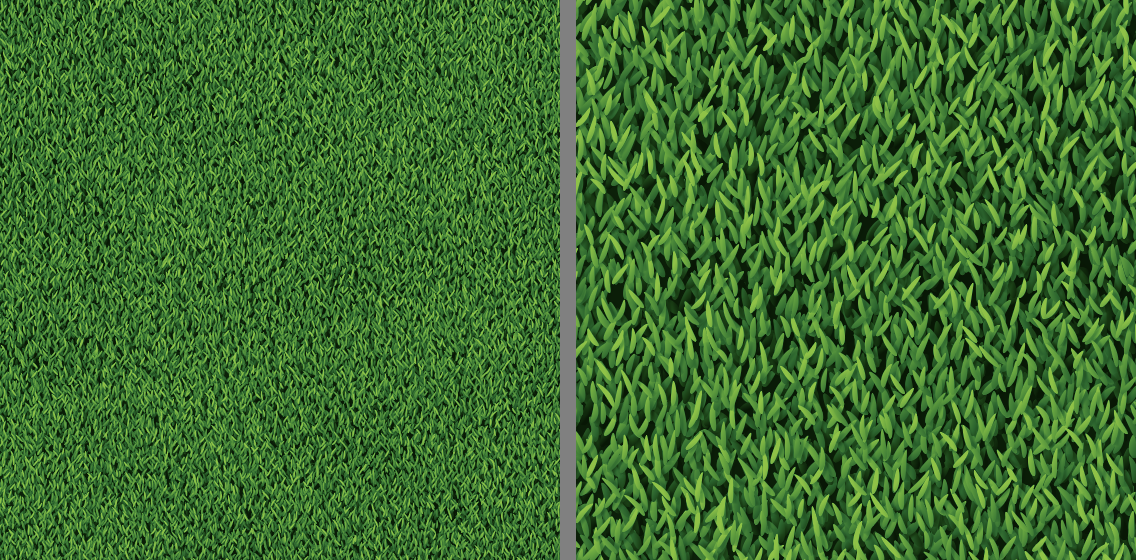
Left: the whole. Right: its middle third, enlarged.
A Shadertoy shader for this texture:

```glsl
vec3 hash3(vec3 p) {
    p = fract(p * vec3(0.1031, 0.1030, 0.0973));
    p += dot(p, p.yxz + 33.33);
    return fract((p.xxy + p.yxx) * p.zyx);
}

// Tone 0..1 runs from deep shade to sunlit yellow-green
vec3 grassRamp(float tone) {
    vec3 ramp[6] = vec3[6](
        vec3(0.03, 0.09, 0.02), vec3(0.10, 0.24, 0.08),
        vec3(0.17, 0.39, 0.18), vec3(0.27, 0.51, 0.22),
        vec3(0.40, 0.64, 0.25), vec3(0.56, 0.76, 0.28));
    float t = clamp(tone, 0.0, 0.999) * 5.0;
    int i = int(t);
    return mix(ramp[i], ramp[i + 1], fract(t));
}

// Paints one layer of scattered blades over the tone below
float paintLayer(float tone, vec2 p, float layer, float pixel) {
    float height = layer / 5.0;
    vec2 cell = floor(p);
    for (int j = -1; j <= 1; j++)
    for (int i = -1; i <= 1; i++) {
        vec2 id = cell + vec2(i, j);
        vec3 place = hash3(vec3(id + 71.0, layer * 17.0 + 3.0));
        vec3 look = hash3(vec3(id + 213.0, layer * 29.0 + 11.0));

        // Blade frame: y runs from root to tip, with a slight bend
        float lean = (place.z - 0.5) * 1.55;
        vec2 q = p - id - place.xy;
        q = mat2(cos(lean), -sin(lean), sin(lean), cos(lean)) * q;
        float halfLength = mix(0.48, 0.75, look.x);
        float along = q.y / halfLength;
        q.x += (look.z - 0.5) * 0.22 * (along * along - 0.4);

        // Tapered outline
        float taper = sqrt(max(0.0, 1.0 - along * along)) * (1.0 - 0.25 * along);
        float halfWidth = mix(0.22, 0.125, height) * taper;
        float cover = clamp((halfWidth - abs(q.x)) / pixel + 0.5, 0.0, 1.0);
        cover *= clamp((halfLength - abs(q.y)) / pixel + 0.5, 0.0, 1.0);

        // Shadow on the right flank, then the lit blade
        float shade = smoothstep(0.24, 0.06, abs(q.x - 0.14)) * taper;
        tone *= 1.0 - 0.3 * shade;
        float blade = 0.13 + 0.74 * height + (look.y - 0.5) * 0.36;
        blade += 0.13 * along - 0.5 * q.x;
        tone = mix(tone, blade, cover);
    }
    return tone;
}

void mainImage(out vec4 fragColor, in vec2 fragCoord) {
    vec2 uv = fragCoord / iResolution.y;
    float pixel = 80.0 / iResolution.y;

    // Dark soil, then blades from the shaded depths to the tips
    float tone = 0.03;
    for (int k = 0; k < 6; k++) {
        float layer = float(k);
        vec2 offset = vec2(0.37, 0.61) * layer;
        tone = paintLayer(tone, uv * 80.0 + offset, layer, pixel);
    }

    // Faint broad patches
    float patches = sin(uv.x * 9.0 + 2.0 * sin(uv.y * 7.0)) * sin(uv.y * 11.0 + uv.x * 4.0);
    fragColor = vec4(grassRamp(tone + 0.025 * patches), 1.0);
}
```
